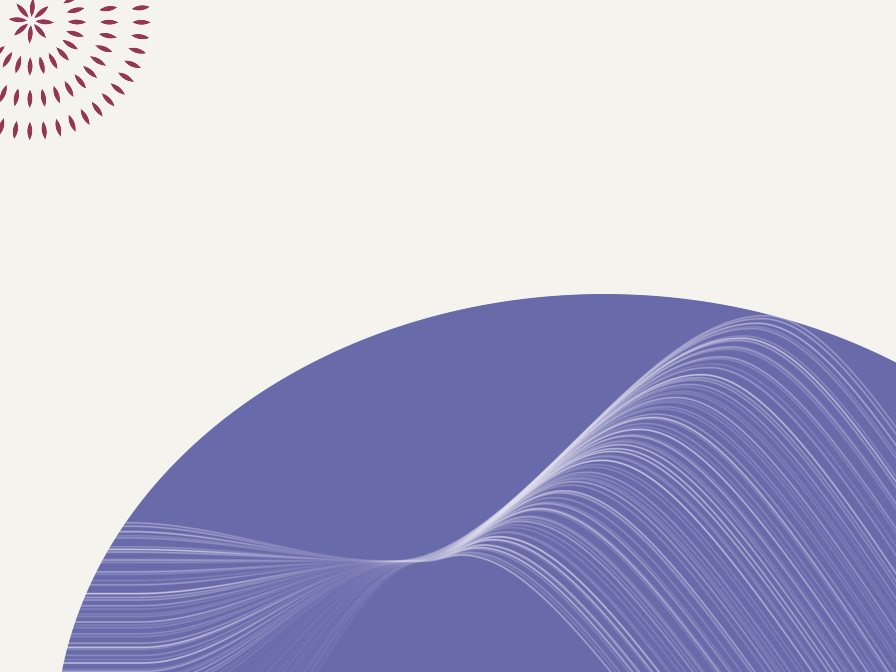
Write a WebGL 1 fragment shader that draws this background.

```glsl
precision highp float;
// Pale paper with a violet disc of flowing wave lines and a crimson dash rosette.
uniform vec2 u_resolution;

#define PAPER vec3(0.957, 0.952, 0.935)
#define VIOLET vec3(0.410, 0.416, 0.668)
#define THREAD vec3(0.900, 0.890, 0.940)
#define CRIMSON vec3(0.580, 0.215, 0.330)
#define DISC_CENTER vec2(0.8993, -0.1059)
#define DISC_RADII vec2(0.8177, 0.6684)
#define ROSETTE_CENTER vec2(0.0465, 0.969)
#define DASH_SIZE vec2(0.0135, 0.0036)
#define THREADS 80
#define THREAD_WIDTH 0.0019
#define PINCH_HEIGHT 0.165
#define TAU 6.2831853

float hash(float n) {
  return fract(sin(n * 12.9898 + 4.1) * 43758.5453);
}

// Horizontal places of the pinch and the crest for thread t (0 low, 1 high).
float pinchX(float t) { return mix(0.634, 0.582, t); }
float crestX(float t) { return mix(0.686, 1.137, t); }

// Height of thread t: a fan on the left, a pinch, a crest, then a long fall.
float threadHeight(float x, float t) {
  float crest = 0.174 + 0.356 * pow(t, 1.2);
  float fan = smoothstep(0.0, 0.39, pinchX(t) - x);
  float climb = smoothstep(pinchX(t), crestX(t), x);
  float past = max(x - crestX(t), 0.0);
  float fall = (1.5 + 0.25 * t) * (sqrt(past * past + 0.0243) - 0.156);
  return mix(PINCH_HEIGHT, crest, climb) + fan * mix(-0.445, 0.057, t) - max(fall, 0.0);
}

// Threads dim at the pinch, in the steep low fan and far down the slope.
float threadStrength(float x, float t) {
  float left = (1.0 - smoothstep(0.25, 0.56, x)) * smoothstep(0.42, 0.6, t);
  float right = smoothstep(pinchX(t), crestX(t), x);
  float fade = 1.0 - 0.45 * smoothstep(0.0, 0.4, x - crestX(t));
  return 0.1 + 0.9 * max(left, right * fade);
}

float threads(vec2 p, float pixel) {
  float clear = 1.0;
  for (int i = 0; i < THREADS; i++) {
    float n = float(i);
    float t = clamp((n + 1.4 * (hash(n) - 0.5)) / float(THREADS - 1), 0.0, 1.0);
    float y = threadHeight(p.x, t);
    float slope = (threadHeight(p.x + 0.001, t) - y) / 0.001;
    float d = abs(p.y - y) / sqrt(1.0 + slope * slope);
    float line = 1.0 - smoothstep(0.0, 0.5 * THREAD_WIDTH + pixel, d);
    float glow = hash(n + 91.0);
    clear *= 1.0 - line * threadStrength(p.x, t) * (0.18 + 0.6 * glow * glow);
  }
  return 1.0 - clear;
}

// Concentric rings of tapered dashes pointing outwards.
float rosette(vec2 p, float pixel) {
  float radius = length(p);
  float angle = atan(p.y, p.x) / TAU;
  float ink = 0.0;
  for (int ring = 0; ring < 4; ring++) {
    float k = float(ring);
    float count = ring == 0 ? 8.0 : 12.0 * (k + 1.0);
    float turn = fract(angle * count + 0.6) - 0.5;
    vec2 q = vec2(radius - 0.020 - 0.048 * k, radius * turn * TAU / count);
    float along = q.x / DASH_SIZE.x;
    float d = abs(q.y) - DASH_SIZE.y * (1.0 - along * along);
    ink = max(ink, 1.0 - smoothstep(-0.5 * pixel, 0.5 * pixel, d));
  }
  return ink;
}

void main() {
  float pixel = 1.0 / u_resolution.y;
  vec2 p = gl_FragCoord.xy * pixel;

  // Disc, with an approximate distance to its elliptical edge
  vec2 e = (p - DISC_CENTER) / DISC_RADII;
  float edge = (dot(e, e) - 1.0) / (2.0 * length(e / DISC_RADII));
  float disc = 1.0 - smoothstep(-0.6 * pixel, 0.6 * pixel, edge);

  vec3 color = PAPER;
  if (disc > 0.0) {
    color = mix(PAPER, mix(VIOLET, THREAD, threads(p, pixel)), disc);
  }
  color = mix(color, CRIMSON, rosette(p - ROSETTE_CENTER, pixel));
  gl_FragColor = vec4(color, 1.0);
}
```
